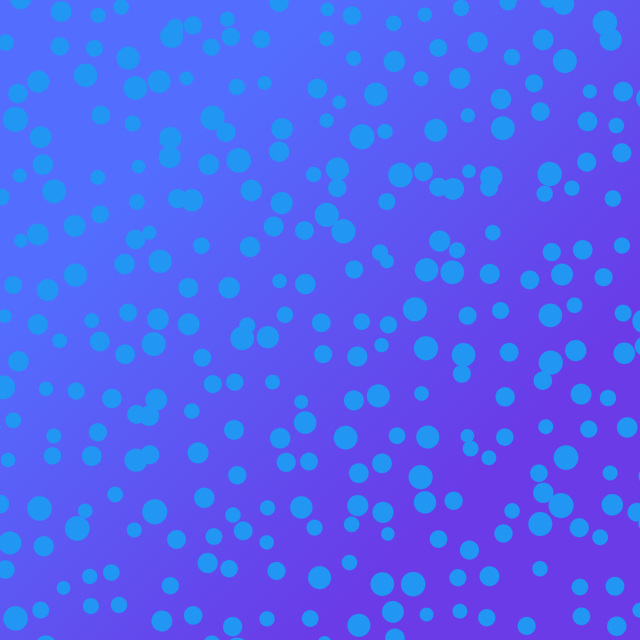
A WebGL 2 fragment shader for this pattern:

```glsl
#version 300 es
precision highp float;

uniform vec2 u_resolution;
out vec4 fragColor;

const vec3 CORNFLOWER = vec3(0.325, 0.430, 0.998);
const vec3 VIOLET = vec3(0.415, 0.230, 0.903);
const vec3 DOT_BLUE = vec3(0.129, 0.588, 0.953);

const float CELLS = 17.07;      // grid cells across the canvas
const float JITTER = 0.78;      // spread of dot centres, in cells
const float CELL_CENTRE = 0.35;
const float MIN_RADIUS = 0.18;  // radii in cells
const float MAX_RADIUS = 0.335;

float hash(vec2 p, float seed) {
    return fract(sin(dot(p, vec2(127.1, 311.7)) + seed * 74.7) * 43758.5453);
}

// Diagonal blend, flat in both end corners
vec3 diagonalGradient(vec2 p, vec3 from, vec3 to) {
    float along = 0.5 * (p.x + p.y);
    return mix(from, to, clamp((along - 0.25) / 0.5, 0.0, 1.0));
}

// Signed distance to the dot that belongs to one cell
float dotDistance(vec2 p, vec2 cell) {
    vec2 offset = vec2(hash(cell, 1.0), hash(cell, 2.0)) - 0.5;
    vec2 centre = cell + CELL_CENTRE + JITTER * offset;
    float radius = mix(MIN_RADIUS, MAX_RADIUS, hash(cell, 3.0));
    return length(p - centre) - radius;
}

// Signed distance to the nearest dot, searching the neighbouring cells
float scatteredDots(vec2 p) {
    vec2 home = floor(p);
    float nearest = 1e3;
    for (int y = -1; y <= 1; y++) {
        for (int x = -1; x <= 1; x++) {
            nearest = min(nearest, dotDistance(p, home + vec2(x, y)));
        }
    }
    return nearest;
}

void main() {
    // Canvas position measured from the top left corner
    vec2 uv = gl_FragCoord.xy / u_resolution;
    vec2 p = vec2(uv.x, 1.0 - uv.y);

    vec3 background = diagonalGradient(p, CORNFLOWER, VIOLET);

    // Dots with edges smoothed over about one pixel
    float edge = 0.75 * CELLS / min(u_resolution.x, u_resolution.y);
    float coverage = 1.0 - smoothstep(-edge, edge, scatteredDots(p * CELLS));

    fragColor = vec4(mix(background, DOT_BLUE, coverage), 1.0);
}
```
